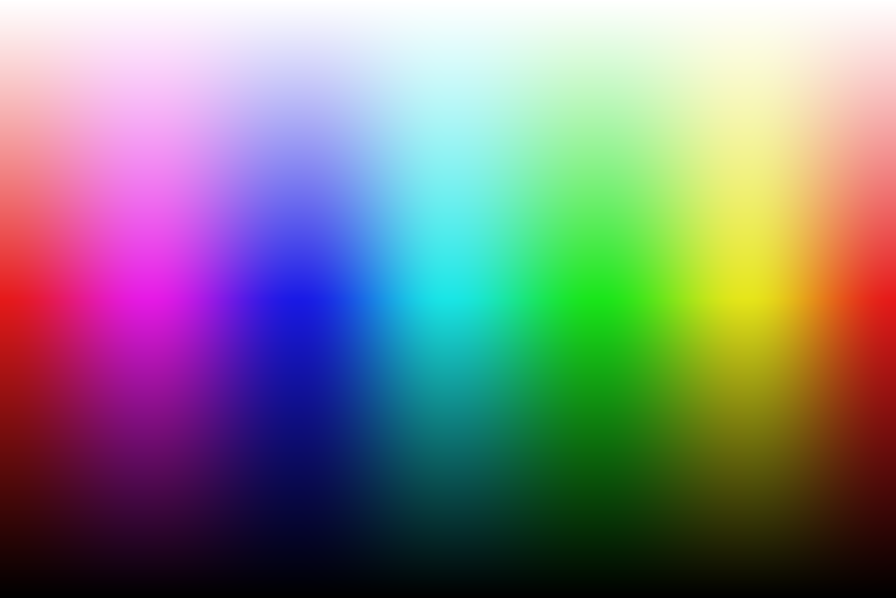
This background is drawn by a Shadertoy shader. Its source:

```glsl
const float SATURATION = 0.8;
const float CONTRAST = 0.2;

// Colour wheel with rounded peaks: red, yellow, green, cyan, blue, magenta
vec3 smoothHue(float hue) {
    vec3 wheel = abs(mod(hue * 6.0 + vec3(0.0, 4.0, 2.0), 6.0) - 3.0);
    return smoothstep(1.0, 2.0, wheel);
}

vec3 hslToRgb(float hue, float saturation, float lightness) {
    float chroma = saturation * (1.0 - abs(2.0 * lightness - 1.0));
    return lightness + chroma * (smoothHue(hue) - 0.5);
}

// Eases the ramp toward black and white at its ends
float softRamp(float t, float amount) {
    return mix(t, smoothstep(0.0, 1.0, t), amount);
}

void mainImage(out vec4 fragColor, in vec2 fragCoord) {
    vec2 uv = fragCoord / iResolution.xy;

    // Hue runs backwards across the canvas, lightness rises from the bottom
    float hue = 1.0 - uv.x;
    float lightness = softRamp(uv.y, CONTRAST);

    fragColor = vec4(hslToRgb(hue, SATURATION, lightness), 1.0);
}
```
